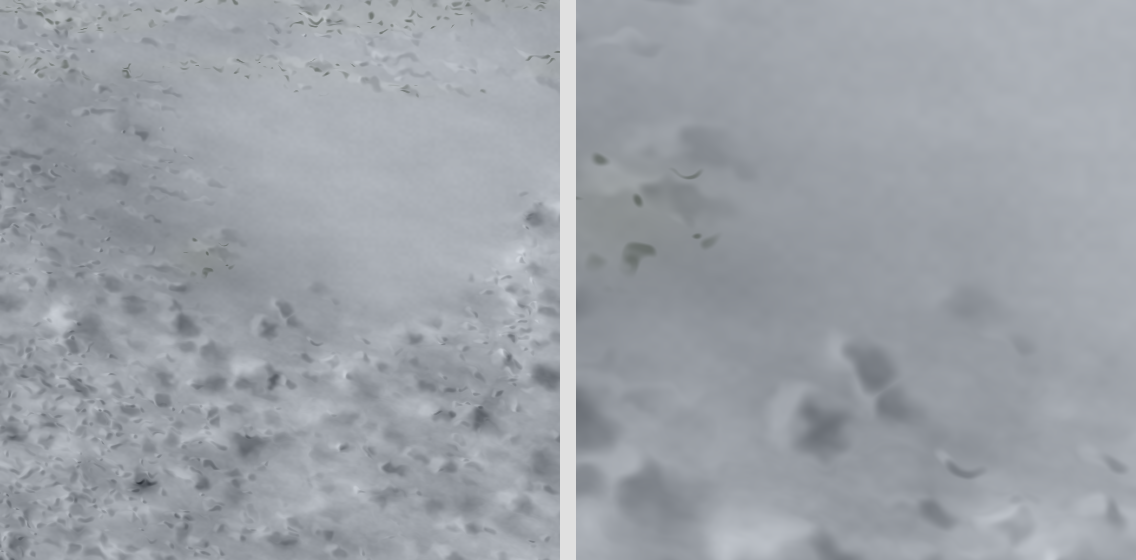
Left: the whole. Right: its middle third, enlarged.
Give the GLSL for this texture, as a WebGL 1 fragment shader.

```glsl
precision highp float;
// Wind-swept grey snow: a smooth bright drift surrounded by soft, shadowed lumps.
uniform vec2 u_resolution;

#define DRIFT_TONE 0.692
#define SLOPE_TONE 0.598
#define COOL_TINT vec3(-0.019, 0.0, 0.026)
#define GRASS_COLOR vec3(0.31, 0.34, 0.31)
#define WIND_DIR vec2(0.97, -0.24)
#define FLATTEN 1.4
#define BIG_CELLS 12.0
#define MID_CELLS 21.0
#define SMALL_CELLS 41.0
#define LUMP_DEPTH 0.145
#define STREAK_DEPTH 0.15

float hash(vec2 p) {
  return fract(sin(dot(p, vec2(127.1, 311.7))) * 43758.5453);
}

float noise(vec2 p) {
  vec2 i = floor(p), f = fract(p);
  f = f * f * (3.0 - 2.0 * f);
  return mix(mix(hash(i), hash(i + vec2(1.0, 0.0)), f.x),
             mix(hash(i + vec2(0.0, 1.0)), hash(i + vec2(1.0, 1.0)), f.x), f.y);
}

float fbm(vec2 p) {
  float sum = 0.0, amp = 0.5;
  for (int i = 0; i < 4; i++) {
    sum += amp * noise(p);
    p = p * 2.03 + 17.3;
    amp *= 0.5;
  }
  return sum / 0.9375;
}

float softBlob(vec2 v, float radius) {
  return 1.0 - smoothstep(0.25, 1.25, length(v) / radius);
}

// Scattered lumps: x is shadow on the lee side, y is light on the windward side.
vec2 lumps(vec2 q, float density, float seed) {
  vec2 cell = floor(q);
  vec2 shade = vec2(0.0);
  for (int j = -1; j <= 1; j++) {
    for (int i = -1; i <= 1; i++) {
      vec2 id = cell + vec2(float(i), float(j));
      vec2 key = id + seed;
      vec2 center = id + 0.2 + 0.6 * vec2(hash(key), hash(key + 31.7));
      float radius = mix(0.20, 0.42, hash(key + 57.1));
      float pick = hash(key + 83.9);
      float weight = smoothstep(pick, pick + 0.2, density) * mix(0.4, 1.0, hash(key + 11.3));
      vec2 v = q - center;
      v.y *= mix(0.8, 1.4, hash(key + 71.7));
      shade.x = max(shade.x, weight * softBlob(v, radius));
      shade.y = max(shade.y, weight * softBlob(v + radius * vec2(1.3, -0.3), radius * 1.1));
    }
  }
  return shade;
}

float reliefOf(vec2 shade) {
  return 0.6 * shade.y * (1.0 - shade.x) - shade.x;
}

void main() {
  vec2 p = gl_FragCoord.xy / u_resolution;
  vec2 wind = vec2(dot(p, WIND_DIR), dot(p, vec2(-WIND_DIR.y, WIND_DIR.x)));
  vec2 warp = vec2(noise(p * 30.0), noise(p * 30.0 + 9.0)) - 0.5;
  vec2 fineWarp = vec2(noise(p * 85.0 + 4.0), noise(p * 85.0 + 13.0)) - 0.5;
  vec2 q = vec2(wind.x, wind.y * FLATTEN) + 0.022 * warp + 0.012 * fineWarp;

  // Where the snow is rough, windblown or smooth
  float broad = fbm(p * 4.0 + 3.0) - 0.5;
  float edge = 0.43 + 1.15 * (p.x - 0.52) * (p.x - 0.52) + 0.22 * broad;
  float rough = smoothstep(-0.07, 0.09, edge - p.y);
  float top = smoothstep(0.80, 0.90, p.y + 0.1 * broad);
  float left = 1.0 - smoothstep(0.2, 0.52, p.x);
  float cluster = smoothstep(0.38, 0.62, noise(p * 9.0 + 5.0));

  // Broad tone: bright drift, darker diagonal fold, wind streaks
  float drift = 1.0 - smoothstep(0.20, 0.47,
      length((p - vec2(0.73, 0.77)) * vec2(0.95, 1.1)) + 0.2 * broad);
  float foldDist = dot(p - vec2(0.30, 0.56), vec2(0.40, 0.92)) + 0.12 * broad;
  float fold = exp(-foldDist * foldDist / 0.008) * (1.0 - smoothstep(0.4, 0.68, p.x));
  float tone = mix(SLOPE_TONE, DRIFT_TONE, max(drift, 0.6 * top));
  tone -= 0.045 * fold;
  tone += 0.025 * rough;
  float streak = fbm(wind * vec2(11.0, 27.0)) - 0.5;
  tone += STREAK_DEPTH * streak * mix(0.35, 1.2, max(rough, 0.4 * left));
  tone += 0.07 * (noise(wind * vec2(14.0, 20.0) + 40.0) - 0.5) * rough;
  tone += 0.10 * (fbm(q * 32.0) - 0.5) * max(rough, 0.4 * max(left, top));

  // Lumps in three sizes, and long wind ridges above them
  float big = reliefOf(lumps(q * BIG_CELLS, 0.55 * rough + 0.10 * left, 3.0));
  float mid = reliefOf(lumps(q * MID_CELLS,
      0.48 * rough + 0.16 * left + 0.22 * top * cluster, 19.0));
  float sideGrain = rough * max(left, smoothstep(0.74, 0.9, p.x));
  float small = reliefOf(lumps(q * SMALL_CELLS,
      cluster * (0.2 * rough + 0.4 * sideGrain + 0.25 * left + 0.3 * top), 41.0));
  float ridges = reliefOf(lumps(wind * vec2(13.0, 36.0) + 0.5 * warp + 0.4 * fineWarp,
      0.45 * max(left, top) * (1.0 - rough) + 0.08, 53.0));
  tone += LUMP_DEPTH * (big + 0.8 * mid + 0.85 * small + 0.6 * ridges);

  // Thin dark flecks of grass in the top rows and in one tuft
  vec2 tuftOffset = (p - vec2(0.36, 0.54)) * vec2(1.0, 1.6);
  float tuft = exp(-dot(tuftOffset, tuftOffset) / 0.003);
  float rows = top * smoothstep(0.55, 0.75, noise(p * vec2(5.0, 24.0) + 2.0));
  vec2 fleckPos = (p + 0.02 * warp + 0.014 * fineWarp) * vec2(42.0, 75.0);
  float flecks = lumps(fleckPos, 0.65 * max(rows, tuft), 67.0).x;

  vec3 color = vec3(tone) + COOL_TINT;
  color += vec3(0.008, 0.008, -0.012) * max(tuft, 0.6 * rows);
  color = mix(color, GRASS_COLOR, 0.65 * flecks);
  color += 0.015 * (noise(p * 150.0) - 0.5);
  gl_FragColor = vec4(color, 1.0);
}
```
